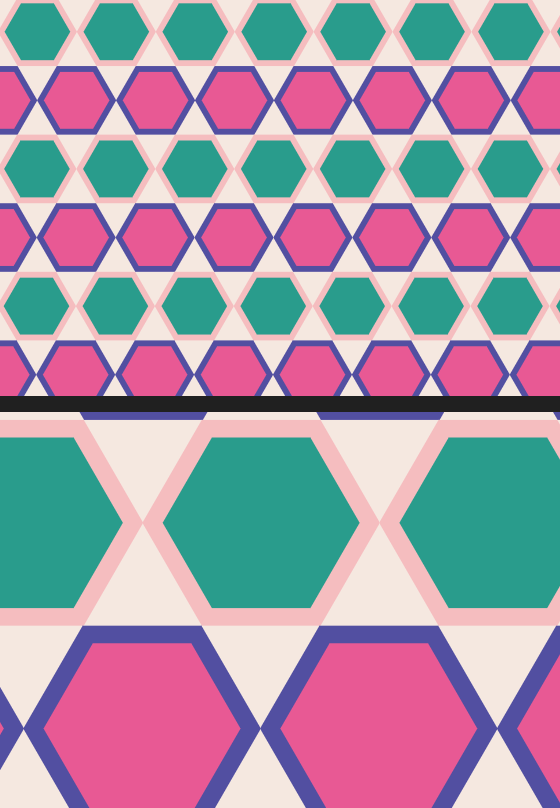
Top, the full canvas; bottom, a detail of the centre.
A Shadertoy shader for this pattern:

```glsl
// Staggered rows of bordered hexagons, alternating teal in blush and pink in indigo.

// Lengths are fractions of the canvas height.
const float COLUMN_STEP = 0.1993;
const float ROW_STEP    = 0.1732;
const float APOTHEM     = 0.0866;
const float BORDER      = 0.0148;
const float FIRST_X     = 0.0945;   // centre of the first hexagon in the top row
const float TOP_CROP    = 0.0064;   // part of the top row beyond the canvas
const float ROW_DRIFT   = -0.0006;  // slight sideways slip per row

const vec3 CREAM  = vec3(0.96, 0.91, 0.88);
const vec3 TEAL   = vec3(0.16, 0.61, 0.55);
const vec3 BLUSH  = vec3(0.96, 0.74, 0.75);
const vec3 PINK   = vec3(0.91, 0.35, 0.58);
const vec3 INDIGO = vec3(0.32, 0.31, 0.63);

// Distance to a flat-topped hexagon, measured along its edge normals.
float hexagonDistance(vec2 p, float apothem) {
    p = abs(p);
    return max(p.y, dot(p, vec2(0.8660254, 0.5))) - apothem;
}

float coverage(float dist, float pixel) {
    return clamp(0.5 - dist / pixel, 0.0, 1.0);
}

void mainImage(out vec4 fragColor, in vec2 fragCoord) {
    float pixel = 1.0 / iResolution.y;
    vec2 p = fragCoord * pixel;
    p.y = 1.0 - p.y + TOP_CROP;  // measure rows downwards

    float nearestRow = floor(p.y / ROW_STEP);
    vec3 color = CREAM;

    // Neighbouring rows are included so that shared edges blend cleanly.
    for (int i = -1; i <= 1; i++) {
        float row = nearestRow + float(i);
        float odd = mod(row, 2.0);

        // Position relative to the nearest hexagon centre in this row
        float startX = FIRST_X + row * ROW_DRIFT + 0.5 * odd * COLUMN_STEP;
        float column = (p.x - startX) / COLUMN_STEP;
        vec2 local = vec2((fract(column + 0.5) - 0.5) * COLUMN_STEP,
                          p.y - (row + 0.5) * ROW_STEP);

        // Border first, then the filling inside it
        float dist = hexagonDistance(local, APOTHEM);
        color = mix(color, mix(BLUSH, INDIGO, odd), coverage(dist, pixel));
        color = mix(color, mix(TEAL, PINK, odd), coverage(dist + BORDER, pixel));
    }

    fragColor = vec4(color, 1.0);
}
```
